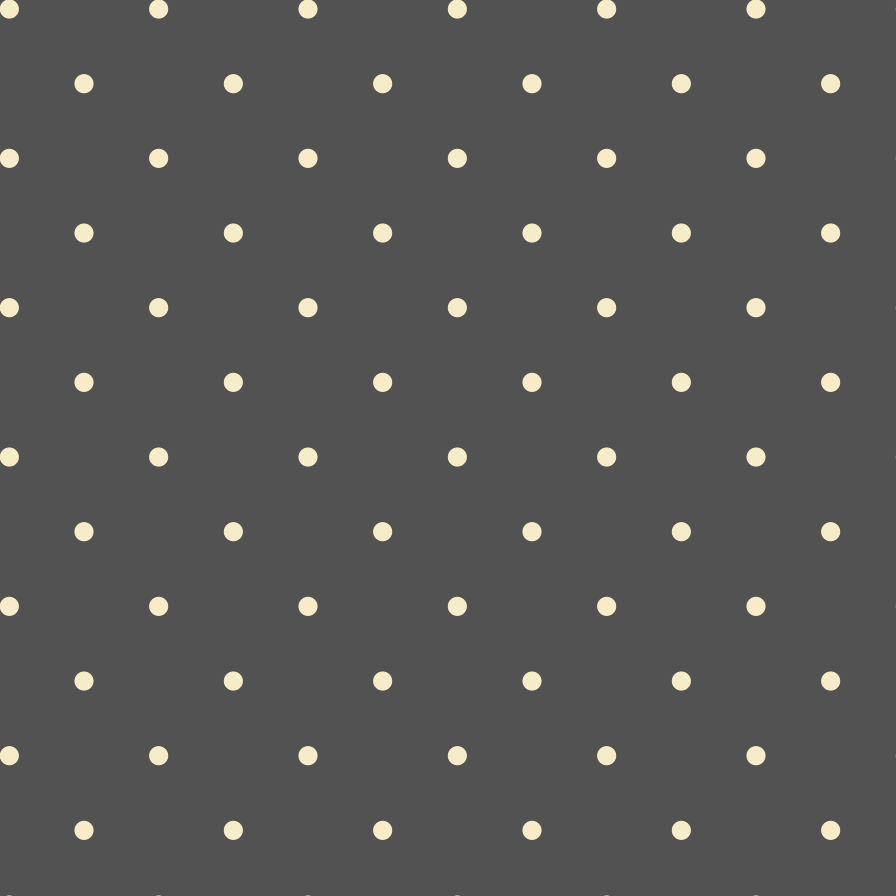
Write a WebGL 1 fragment shader that draws this pattern.

```glsl
precision highp float;
// Small cream dots on a charcoal ground, six repeats across and down.
// Each square cell holds two dots: one near its upper left corner and one
// half a cell away on both axes, so that the rows are staggered.

uniform vec2 u_resolution;

// Distance from p to the nearest point of a unit grid
float gridDistance(vec2 p) {
  return length(fract(p + 0.5) - 0.5);
}

void main() {
  const float repeats = 6.0;
  vec2 cell = gl_FragCoord.xy / u_resolution * repeats - vec2(0.0625, 0.9395);

  // Two interleaved grids of round dots
  float dotDistance = min(gridDistance(cell), gridDistance(cell - 0.5)) - 0.064;

  // Edge about one pixel wide, in cell units
  float edge = 0.6 * repeats / min(u_resolution.x, u_resolution.y);
  float coverage = 1.0 - smoothstep(-edge, edge, dotDistance);

  vec3 charcoal = vec3(0.32);
  vec3 cream = vec3(0.965, 0.93, 0.785);
  gl_FragColor = vec4(mix(charcoal, cream, coverage), 1.0);
}
```
